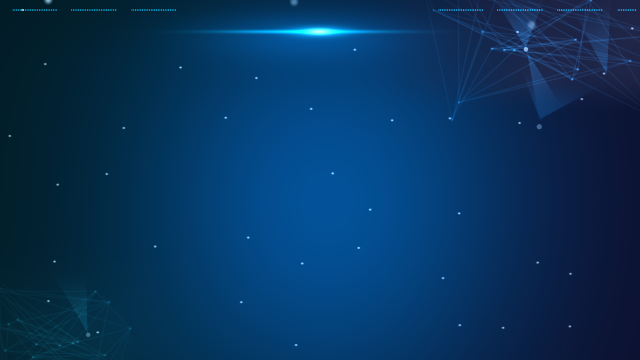
A Shadertoy shader for this background:

```glsl
// Deep blue backdrop with a central glow, a cyan lens flare, fine node webs and scattered stars.

const vec3 TEAL_DARK   = vec3(0.008, 0.105, 0.140);
const vec3 INDIGO_DARK = vec3(0.050, 0.055, 0.170);
const vec3 BLUE_GLOW   = vec3(0.010, 0.320, 0.600);
const vec3 MAUVE_HAZE  = vec3(0.140, 0.165, 0.300);
const vec3 WEB_BLUE    = vec3(0.100, 0.420, 0.660);
const vec3 WEB_TEAL    = vec3(0.060, 0.340, 0.400);
const vec3 FLARE_CYAN  = vec3(0.000, 0.700, 0.850);
const vec3 STAR_WHITE  = vec3(0.750, 0.880, 0.950);

vec2 hash2(vec2 p) {
    vec3 q = fract(p.xyx * vec3(0.1031, 0.1030, 0.0973));
    q += dot(q, q.yzx + 33.33);
    return fract((q.xx + q.yz) * q.zy);
}

float gradientNoise(vec2 p) {
    vec2 i = floor(p), f = fract(p), u = f * f * (3.0 - 2.0 * f);
    vec2 e = vec2(0.0, 1.0);
    float a = dot(hash2(i) * 2.0 - 1.0, f);
    float b = dot(hash2(i + e.yx) * 2.0 - 1.0, f - e.yx);
    float c = dot(hash2(i + e.xy) * 2.0 - 1.0, f - e.xy);
    float d = dot(hash2(i + e.yy) * 2.0 - 1.0, f - e.yy);
    return mix(mix(a, b, u.x), mix(c, d, u.x), u.y);
}

float gauss(vec2 p, vec2 sigma) {
    p /= sigma;
    return exp(-0.5 * dot(p, p));
}

float disc(vec2 p, float radius, float blur) {
    return 1.0 - smoothstep(radius - blur, radius + blur, length(p));
}

float segment(vec2 p, vec2 a, vec2 b) {
    vec2 d = b - a;
    return length(p - a - d * clamp(dot(p - a, d) / dot(d, d), 0.0, 1.0));
}

float cross2(vec2 a, vec2 b) { return a.x * b.y - a.y * b.x; }

// Translucent triangle, brightest at its apex
float shard(vec2 p, vec2 apex, vec2 b, vec2 c) {
    vec2 u = b - apex, v = c - apex, q = p - apex;
    float area = cross2(u, v);
    float s = cross2(q, v) / area, t = cross2(u, q) / area;
    float inside = smoothstep(0.0, 0.03, min(s, t));
    return inside * (1.0 - smoothstep(0.15, 1.0, s + t));
}

// Hashed nodes in an ellipse, each tied to three others
float web(vec2 p, vec2 center, vec2 size, float seed, float px) {
    float light = 0.0;
    for (int i = 0; i < 20; i++) {
        vec2 a = center + size * (hash2(vec2(float(i), seed)) * 2.0 - 1.0);
        for (int k = 1; k < 4; k++) {
            float j = mod(float(i + k * k), 20.0);
            vec2 b = center + size * (hash2(vec2(j, seed)) * 2.0 - 1.0);
            light += 0.22 * (1.0 - smoothstep(0.0, 0.0008 + px, segment(p, a, b)));
        }
        light += 0.6 * disc(p - a, 0.0035, px);
    }
    return light * gauss(p - center, size * 0.75);
}

// One jittered star in most cells of a grid
float stars(vec2 p, float cell, float px) {
    vec2 id = floor(p / cell);
    vec2 spot = (id + 0.1 + 0.8 * hash2(id + 17.0)) * cell;
    float present = step(0.25, hash2(id + 71.0).x);
    return present * disc((p - spot) * vec2(0.8, 1.0), 0.0022, px);
}

// Dotted dashes that repeat from startX to endX
float dashes(vec2 p, float startX, float endX, float px) {
    float x = mod(p.x - startX, 0.1655);
    float on = step(startX, p.x) * step(p.x, endX) * step(x, 0.127);
    float dots = 0.55 + 0.45 * cos(x * 6.2832 / 0.0065);
    return on * dots * (1.0 - smoothstep(0.001, 0.001 + px, abs(p.y - 0.972)));
}

void mainImage(out vec4 fragColor, in vec2 fragCoord) {
    vec2 p = fragCoord / iResolution.y;
    float px = 1.0 / iResolution.y;
    float width = iResolution.x / iResolution.y;

    // Side tints and central glow
    vec3 col = mix(TEAL_DARK, INDIGO_DARK, smoothstep(0.2, 1.0, p.x / width));
    float glow = gauss(p - vec2(0.91, 0.44), vec2(0.39, 0.45));
    col = mix(col, BLUE_GLOW, glow * (1.0 - 0.35 * smoothstep(0.8, 1.0, p.y)));

    // Haze in the upper right and lower left corners
    float cloud = 0.85 + 0.4 * gradientNoise(p * 5.0);
    float haze = smoothstep(0.95, 1.65, p.x) * smoothstep(0.68, 0.80, p.y);
    col = mix(col, MAUVE_HAZE, 0.85 * haze * cloud);
    col += WEB_TEAL * 0.16 * cloud * gauss(p - vec2(0.15, 0.05), vec2(0.22, 0.12));

    // Webs with translucent shards
    vec2 hub = vec2(1.461, 0.863), low = vec2(1.498, 0.665), foot = vec2(0.245, 0.07);
    float upper = web(p, vec2(1.53, 0.86), vec2(0.36, 0.24), 3.0, px);
    upper += 0.45 * shard(p, hub, vec2(1.36, 1.02), vec2(1.52, 1.02));
    upper += 0.40 * shard(p, hub, low, vec2(1.57, 0.69));
    upper += 0.35 * shard(p, vec2(1.687, 0.787), vec2(1.58, 0.99), vec2(1.70, 1.03));
    upper += 0.30 * shard(p, low, vec2(1.44, 0.82), vec2(1.69, 0.77));
    col += WEB_BLUE * upper * 0.75;
    float lower = web(p, vec2(0.18, 0.08), vec2(0.24, 0.19), 9.0, px);
    lower += 0.5 * shard(p, foot, vec2(0.14, 0.25), vec2(0.24, 0.25));
    col += WEB_TEAL * lower * 0.5;

    // Lens flare: blue halo, long streak, bright core
    vec2 f = p - vec2(0.887, 0.912);
    col += vec3(0.0, 0.13, 0.24) * gauss(f + vec2(0.04, 0.01), vec2(0.20, 0.045));
    col += FLARE_CYAN * 0.75 * gauss(f + vec2(0.04, 0.0), vec2(0.15, 0.0035));
    col += FLARE_CYAN * 0.70 * gauss(f, vec2(0.055, 0.010));
    col += vec3(0.75, 0.9, 0.8) * gauss(f, vec2(0.022, 0.005));

    // Stars, soft orbs and dashes
    col += STAR_WHITE * 0.8 * stars(p, 0.19, px);
    float orbs = disc(p - vec2(0.134, 1.0), 0.008, 0.008) + 0.5 * disc(p - vec2(0.817, 0.995), 0.009, 0.007);
    orbs += 0.8 * disc(p - hub, 0.006, 0.002) + 0.4 * disc(p - vec2(1.498, 0.648), 0.007, 0.002);
    orbs += 0.4 * disc(p - foot, 0.006, 0.002) + 0.4 * disc(p - vec2(1.477, 0.93), 0.010, 0.007);
    col += STAR_WHITE * 0.75 * orbs;
    col += FLARE_CYAN * 0.65 * (dashes(p, 0.0324, 0.49, px) + dashes(p, 1.2164, 1.77, px));

    fragColor = vec4(clamp(col, 0.0, 1.0), 1.0);
}
```
